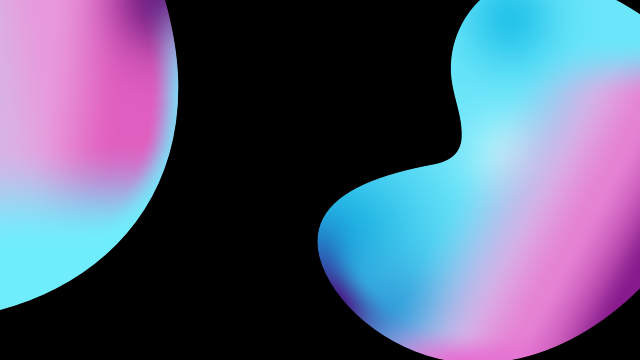
Give the GLSL for this background, as a Shadertoy shader.

```glsl
// Two glossy gradient blobs on black, cropped by the canvas edges.
// Each outline is a closed chain of cubic curves turned into a signed distance;
// the fill is layered from linear ramps, round glows and rim light.

// Adds one cubic curve to an outline: x = nearest distance, y = side (-1 inside).
void addCurve(vec2 p, vec2 a, vec2 b, vec2 c, vec2 d, inout vec2 field) {
    vec2 start = a;
    for (int i = 1; i <= 20; i++) {
        float t = float(i) / 20.0;
        vec2 bc = mix(b, c, t);
        vec2 end = mix(mix(mix(a, b, t), bc, t), mix(bc, mix(c, d, t), t), t);
        vec2 along = end - start, toP = p - start;
        float h = clamp(dot(toP, along) / dot(along, along), 0.0, 1.0);
        field.x = min(field.x, length(toP - along * h));
        if ((start.y > p.y) != (end.y > p.y) && toP.x < toP.y * along.x / along.y)
            field.y = -field.y;
        start = end;
    }
}

float leftBlob(vec2 p) {
    vec2 field = vec2(1e4, 1.0);
    vec2 top = vec2(198, 0), side = vec2(214, 105), base = vec2(0, 372);
    addCurve(p, top, vec2(208, 35), vec2(214, 72), side, field);
    addCurve(p, side, vec2(214, 248), vec2(120, 340), base, field);
    addCurve(p, base, vec2(-400, 480), vec2(0, -400), top, field);
    return field.x * field.y;
}

float rightBlob(vec2 p) {
    vec2 field = vec2(1e4, 1.0);
    vec2 top = vec2(576, 0), neck = vec2(541, 82), notch = vec2(554, 160);
    vec2 shoulder = vec2(522, 197), tip = vec2(381, 290), base = vec2(572, 436);
    vec2 lowerExit = vec2(768, 346), upperExit = vec2(768, 17);
    addCurve(p, top, vec2(551, 24), vec2(541, 55), neck, field);
    addCurve(p, neck, vec2(541, 110), vec2(554, 135), notch, field);
    addCurve(p, notch, vec2(555, 184), vec2(540, 193), shoulder, field);
    addCurve(p, shoulder, vec2(440, 212), vec2(381, 238), tip, field);
    addCurve(p, tip, vec2(381, 351), vec2(468, 436), base, field);
    addCurve(p, base, vec2(640, 436), vec2(710, 404), lowerExit, field);
    addCurve(p, lowerExit, vec2(920, 220), vec2(900, 110), upperExit, field);
    addCurve(p, upperExit, vec2(690, -34), vec2(620, -45), top, field);
    return field.x * field.y;
}

// Soft round falloff, stretched by a radius per axis.
float glow(vec2 p, vec2 center, vec2 radius) {
    vec2 q = (p - center) / radius;
    return exp(-dot(q, q));
}

vec3 leftColor(vec2 p, float depth) {
    vec3 col = mix(vec3(0.85, 0.70, 0.90), vec3(0.91, 0.60, 0.86), smoothstep(-10.0, 75.0, p.x - 0.15 * p.y + 20.0));
    col = mix(col, vec3(0.88, 0.37, 0.75), smoothstep(60.0, 160.0, p.x + 0.1 * p.y));
    col = mix(col, vec3(0.43, 0.10, 0.50), glow(p, vec2(190, -5), vec2(52, 65)));
    // Aqua pool below and a thin rim along the right edge
    float rim = smoothstep(34.0, -4.0, depth) * smoothstep(-30.0, 120.0, p.y);
    float pool = smoothstep(175.0, 300.0, p.y + 0.06 * p.x);
    return mix(col, vec3(0.44, 0.93, 0.99), 1.0 - (1.0 - pool) * (1.0 - 0.85 * rim));
}

vec3 rightColor(vec2 p, float depth) {
    vec3 col = vec3(0.42, 0.90, 0.98);
    // Cyan lobes
    col = mix(col, vec3(0.15, 0.77, 0.92), glow(p, vec2(612, 22), vec2(55, 60)));
    col = mix(col, vec3(0.10, 0.70, 0.89), 0.95 * glow(p, vec2(405, 275), vec2(105, 90)));
    col = mix(col, vec3(0.18, 0.60, 0.85), 0.9 * glow(p, vec2(465, 375), vec2(85, 65)));
    col = mix(col, vec3(0.12, 0.42, 0.75), 0.8 * glow(p, vec2(380, 315), vec2(40, 50)));
    col = mix(col, vec3(0.72, 0.95, 0.98), 0.85 * glow(p, vec2(608, 185), vec2(52, 50)));
    // Diagonal sweep from lilac through pink to purple
    float sweep = dot(p - vec2(620, 240), vec2(0.88, 0.48));
    vec3 pink = mix(vec3(0.86, 0.68, 0.90), vec3(0.90, 0.51, 0.83), smoothstep(15.0, 85.0, sweep));
    pink = mix(pink, vec3(0.80, 0.37, 0.74), smoothstep(85.0, 130.0, sweep));
    pink = mix(pink, vec3(0.53, 0.10, 0.55), smoothstep(115.0, 172.0, sweep));
    col = mix(col, pink, smoothstep(-75.0, 45.0, sweep) * smoothstep(45.0, 118.0, p.y));
    // Indigo and magenta rims under the lower lobe
    float rim = smoothstep(42.0, -6.0, depth);
    col = mix(col, vec3(0.28, 0.10, 0.52), rim * glow(p, vec2(405, 360), vec2(55, 50)));
    return mix(col, vec3(0.90, 0.42, 0.82), rim * glow(p, vec2(560, 432), vec2(85, 55)));
}

void mainImage(out vec4 fragColor, in vec2 fragCoord) {
    // Design grid: canvas height is 432 units, measured from the top edge
    float unit = 432.0 / iResolution.y;
    vec2 p = vec2(fragCoord.x, iResolution.y - fragCoord.y) * unit;
    float left = leftBlob(p), right = rightBlob(p);
    vec3 col = leftColor(p, -left) * smoothstep(0.6, -0.6, left / unit);
    col += rightColor(p, -right) * smoothstep(0.6, -0.6, right / unit);
    fragColor = vec4(col, 1.0);
}
```
